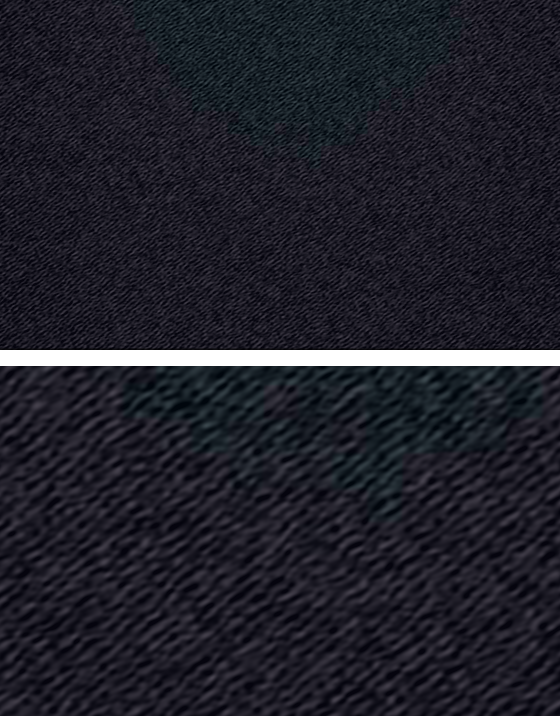
Top, the full canvas; bottom, a detail of the centre.
Give the GLSL for this texture, as a WebGL 2 fragment shader.

```glsl
#version 300 es
precision highp float;
// Dark plum denim twill with a ragged teal glow at the top centre.

#define RIBS 86.0          // twill ribs per canvas height, across the rib
#define RIB_ANGLE 0.71     // rise of the ribs, in radians
#define RIB_DEPTH 0.052    // light to dark swing of a rib
#define STITCHES 92.0      // flat stitches per canvas height
#define STITCH_ANGLE 0.36  // rise of the stitches, in radians
#define STITCH_DEPTH 0.026
#define YARN_DEPTH 0.045   // uneven tone from stitch to stitch
#define GRAIN_SCALE 230.0  // fine fibre cells per canvas height
#define GRAIN_DEPTH 0.135
#define BASE_TONE 0.101
#define GLOW_TONE 0.016
#define BLOCKS 30.0        // cells per height along the glow border

uniform vec2 u_resolution;
out vec4 fragColor;

float hash(vec2 cell) {
    vec3 h = fract(vec3(cell.xyx) * 0.1031);
    h += dot(h, h.yzx + 33.33);
    return fract((h.x + h.y) * h.z);
}

float noise(vec2 p) {
    vec2 cell = floor(p);
    vec2 f = fract(p);
    f = f * f * (3.0 - 2.0 * f);
    float low = mix(hash(cell), hash(cell + vec2(1.0, 0.0)), f.x);
    float high = mix(hash(cell + vec2(0.0, 1.0)), hash(cell + 1.0), f.x);
    return mix(low, high, f.y);
}

float wave(float turns) {
    return sin(6.28318 * turns);
}

// Coordinates along and across a direction
vec2 turned(vec2 p, float angle) {
    vec2 along = vec2(cos(angle), sin(angle));
    return vec2(dot(p, along), dot(p, vec2(-along.y, along.x)));
}

// Steep ribs built from flatter stitches and roughened by fibres
float twill(vec2 p) {
    vec2 ribSpace = turned(p, RIB_ANGLE);
    vec2 stitchSpace = turned(p, STITCH_ANGLE);
    float wobble = 0.35 * noise(p * 28.0) + 0.30 * noise(p * 90.0 + 7.0);
    float yarn = noise(vec2(ribSpace.x * 80.0, ribSpace.y * 165.0) + 240.0);
    float rib = wave(ribSpace.y * RIBS + wobble) * (0.7 + 0.6 * yarn);
    float stitch = wave(stitchSpace.y * STITCHES + 1.1 * noise(p * 40.0 + 19.0));
    float grain = noise(stitchSpace * GRAIN_SCALE * vec2(0.6, 1.0) + 331.0);
    return RIB_DEPTH * rib + STITCH_DEPTH * stitch
         + YARN_DEPTH * (yarn - 0.5) + GRAIN_DEPTH * (grain - 0.5);
}

// Distance from the glow centre: 1 lies on the border of a rounded wedge
float glowRadius(vec2 uv) {
    vec2 d = abs(uv - vec2(0.52, 1.0)) / vec2(0.29, 0.43);
    return pow(pow(d.x, 1.5) + pow(d.y, 1.5), 0.6667);
}

// Teal patch with a stepped, patchy border
float tealMask(vec2 p, float aspect) {
    vec2 g = p * BLOCKS;
    vec2 cell = floor(g);
    vec2 f = smoothstep(0.35, 0.65, fract(g));
    vec2 softCell = (cell + f) / BLOCKS;
    float ragged = 0.20 * (noise(softCell * 11.0 + 3.0) - 0.5)
                 + 0.20 * (noise(cell + f + 50.0) - 0.5);
    float radius = glowRadius(softCell / vec2(aspect, 1.0));
    return 1.0 - smoothstep(0.92, 1.06, radius + ragged);
}

void main() {
    vec2 uv = gl_FragCoord.xy / u_resolution;
    float aspect = u_resolution.x / u_resolution.y;
    vec2 p = gl_FragCoord.xy / u_resolution.y;

    // Broad lighting: bright top centre, dim sides and bottom
    float light = BASE_TONE + GLOW_TONE * exp(-0.7 * pow(glowRadius(uv), 2.0));
    light += 0.008 * smoothstep(0.0, 0.7, uv.y);
    light -= 0.015 * smoothstep(0.25, 0.55, abs(uv.x - 0.5));

    float tone = max(light + twill(p), 0.018);

    // Plum cloth, tinted teal inside the glow
    vec3 plum = tone * vec3(1.03, 0.97, 1.0) + vec3(0.0, 0.0, 0.037);
    vec3 teal = tone * vec3(0.93, 1.01, 1.0) + vec3(-0.020, 0.006, 0.033);
    vec3 color = mix(plum, max(teal, 0.0), tealMask(p, aspect));

    // Thin shaded hem along the bottom
    color *= mix(0.35, 1.0, smoothstep(0.002, 0.007, uv.y));
    fragColor = vec4(color, 1.0);
}
```
